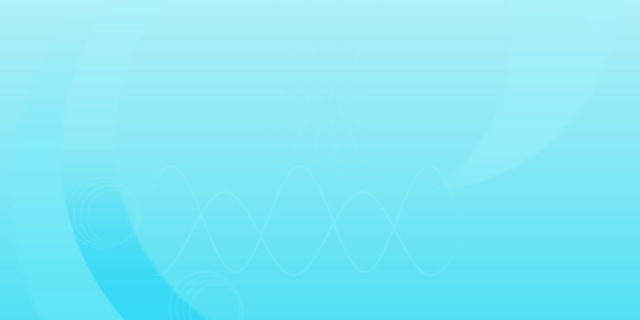
Give the GLSL for this background, as a Shadertoy shader.

```glsl
// A pale cyan gradient crossed by large translucent crescents and hairlines.
// Crescents are differences of circles; waves, meridians and rings are thin
// distance-based strokes, and hashed rows add a very faint streaked texture.

const vec3 SKY_TOP = vec3(0.685, 0.938, 0.976);
const vec3 SKY_MID = vec3(0.520, 0.910, 0.960);
const vec3 SKY_LOW = vec3(0.325, 0.880, 0.958);
const vec3 VIVID = vec3(0.190, 0.845, 0.965);
const vec3 AQUA = vec3(0.460, 0.930, 0.990);
const vec3 GLOW = vec3(0.640, 0.960, 1.000);
const float TAU = 6.2831853;

float hash(float n) {
    n = fract(n * 0.1031);
    n *= n + 33.33;
    return fract(n * (n + n));
}

// Coverage of a disc with an edge of the given softness.
float disc(vec2 p, vec2 center, float radius, float soft) {
    return 1.0 - smoothstep(-soft, soft, length(p - center) - radius);
}

float stroke(float dist, float width, float pixel) {
    return 1.0 - smoothstep(width, width + 1.5 * pixel, abs(dist));
}

// Sine hairline, corrected for slope so its thickness stays even.
float wave(vec2 p, float peakX, float period, float midY, float height, float pixel) {
    float phase = (p.x - peakX) * TAU / period;
    float slope = height * TAU / period * sin(phase);
    float dist = (p.y - midY - height * cos(phase)) / sqrt(1.0 + slope * slope);
    return stroke(dist, 0.001, pixel);
}

// Lines that pinch together at a waist and fan out above and below it.
float meridians(vec2 p, vec2 waist, float pixel) {
    float gap = 0.03 + 0.25 * abs(p.y - waist.y);
    float dist = (fract((p.x - waist.x) / gap) - 0.5) * gap;
    float fade = smoothstep(0.38, 0.6, p.y) * smoothstep(0.2, 0.05, abs(p.x - waist.x));
    return stroke(dist, 0.001, pixel) * fade;
}

// A bundle of nested, slightly shifted rings.
float ringBundle(vec2 p, vec2 center, float radius, float pixel) {
    float lines = 0.0;
    for (int i = 0; i < 4; i++) {
        float k = float(i);
        vec2 shift = vec2(0.012, -0.004) * k;
        float dist = length(p - center - shift) - radius * (1.0 - 0.08 * k);
        lines = max(lines, stroke(dist, 0.0008, pixel));
    }
    return lines;
}

vec3 skyGradient(float y) {
    vec3 lower = mix(SKY_LOW, SKY_MID, clamp(y * 2.0, 0.0, 1.0));
    return mix(lower, SKY_TOP, clamp(y * 2.0 - 1.0, 0.0, 1.0));
}

void mainImage(out vec4 fragColor, in vec2 fragCoord) {
    vec2 p = fragCoord / iResolution.y;
    p.x *= 2.0 * iResolution.y / iResolution.x;
    float pixel = 1.0 / iResolution.y;
    float edge = 0.002 + pixel;
    vec3 color = skyGradient(p.y);

    // Pale outer veil on the left.
    float bandOuter = disc(p, vec2(0.961, 0.518), 0.771, edge);
    float bandInner = disc(p, vec2(1.036, 0.557), 0.677, edge + 0.004);
    float veil = disc(p, vec2(0.934, 0.40), 0.90, 0.012) * (1.0 - bandOuter);
    veil *= step(p.x, 0.9) * smoothstep(1.0, 0.5, p.y);
    color = mix(color, AQUA, 0.28 * veil);

    // Left band: light above, saturated towards the bottom.
    float band = bandOuter * (1.0 - bandInner) * step(p.x, 0.95);
    color = mix(color, GLOW, 0.22 * band * smoothstep(0.4, 0.75, p.y));
    color = mix(color, VIVID, 0.85 * band * smoothstep(0.56, 0.02, p.y));

    // Right crescent and the small lobe in the upper corner.
    float crescent = disc(p, vec2(1.315, 1.026), 0.622, edge + 0.004)
        * (1.0 - disc(p, vec2(1.042, 0.870), 0.555, edge + 0.006));
    crescent *= smoothstep(1.3, 1.5, p.x);
    color = mix(color, GLOW, 0.30 * crescent);
    float lobe = disc(p, vec2(1.96, 1.03), 0.15, edge);
    color = mix(color, GLOW, 0.2 * lobe * crescent);

    // Hairlines.
    float span = smoothstep(0.45, 0.52, p.x) * smoothstep(1.46, 1.36, p.x);
    float lines = wave(p, 0.534, 0.404, 0.315, 0.165, pixel);
    lines = max(lines, wave(p, 0.703, 0.430, 0.270, 0.130, pixel)) * span;
    lines = max(lines, 0.5 * meridians(p, vec2(1.016, 0.67), pixel));
    lines = max(lines, 0.6 * ringBundle(p, vec2(0.32, 0.335), 0.11, pixel));
    lines = max(lines, 0.6 * ringBundle(p, vec2(0.64, 0.04), 0.11, pixel));
    color = mix(color, GLOW, 0.16 * lines);

    // Faint horizontal streaks.
    color += 0.005 * (hash(floor(p.y * 64.0)) - 0.5);
    fragColor = vec4(clamp(color, 0.0, 1.0), 1.0);
}
```
